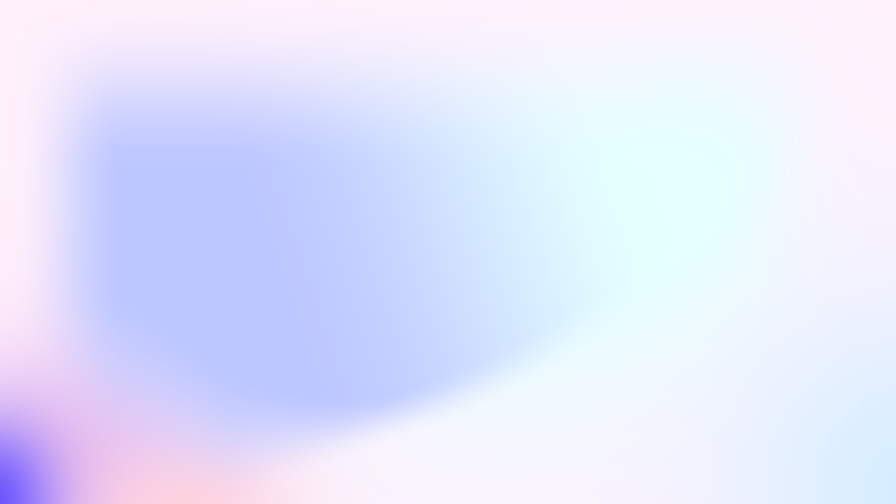
Reproduce this background procedurally as a Shadertoy shader.

```glsl
const vec3 ROSE_WHITE = vec3(1.00, 0.940, 0.985);
const vec3 MIST       = vec3(0.96, 0.965, 1.00);
const vec3 CYAN       = vec3(0.90, 1.00, 1.00);
const vec3 PERIWINKLE = vec3(0.74, 0.78, 1.00);
const vec3 ORCHID     = vec3(0.92, 0.74, 0.93);
const vec3 PEACH      = vec3(1.00, 0.82, 0.86);
const vec3 VIOLET     = vec3(0.38, 0.30, 1.00);
const vec3 SKY        = vec3(0.84, 0.93, 1.00);

// Lower rim of the blue body, in canvas heights
const float RIM_X     = 0.45;
const float RIM_BASE  = 0.125;
const float RIM_CURVE = 0.45;
const float RIM_LEFT  = 0.5;
const float RIM_SOFT  = 0.20;
const float RIM_CRISP = 0.05;
const float HALO_TILT = 0.6;

// Elliptical gaussian glow
float glow(vec2 p, vec2 centre, vec2 radii) {
    vec2 q = (p - centre) / radii;
    return exp(-dot(q, q));
}

vec2 rotate(vec2 v, float angle) {
    float c = cos(angle), s = sin(angle);
    return vec2(c * v.x + s * v.y, c * v.y - s * v.x);
}

// Approximate signed distance above the curved rim
float rimDistance(vec2 p) {
    float right = max(p.x - RIM_X, 0.0);
    float left = max(RIM_X - p.x, 0.0);
    float height = RIM_BASE + RIM_CURVE * right * right + RIM_LEFT * left;
    float slope = 2.0 * RIM_CURVE * right;
    return (p.y - height) / sqrt(1.0 + slope * slope);
}

// Coverage of the blue body, soft on every side
float bodyMask(vec2 p) {
    float softness = mix(RIM_SOFT, RIM_CRISP, smoothstep(0.2, 0.8, p.x));
    float rim = smoothstep(-softness, softness, rimDistance(p));
    float left = smoothstep(0.02, 0.25, p.x);
    float right = 1.0 - smoothstep(1.30, 1.65, p.x);
    float top = 1.0 - smoothstep(0.65, 1.0, p.y);
    return rim * left * right * top;
}

void mainImage(out vec4 fragColor, in vec2 fragCoord) {
    vec2 p = fragCoord / iResolution.y;
    float aspect = iResolution.x / iResolution.y;

    // Pale ground
    vec3 color = mix(ROSE_WHITE, MIST, glow(p, vec2(1.2, 0.4), vec2(0.7, 0.5)));
    color = mix(color, SKY, glow(p, vec2(aspect + 0.04, 0.03), vec2(0.35)));

    // Cyan halo along the rim
    vec2 q = rotate(p - vec2(1.33, 0.54), HALO_TILT);
    float halo = glow(q, vec2(0.0), vec2(0.5, 0.2));
    color = mix(color, CYAN, halo * (1.0 - smoothstep(1.4, 1.72, p.x)));

    // Warm glows at the lower left
    color = mix(color, ORCHID, 0.9 * glow(p, vec2(0.17, 0.09), vec2(0.27, 0.25)));
    color = mix(color, PEACH, 0.9 * glow(p, vec2(0.37, -0.02), vec2(0.19, 0.13)));

    // Body fading from periwinkle to cyan
    float shift = smoothstep(0.5, 1.35, p.x + 0.35 * (p.y - 0.5));
    color = mix(color, mix(PERIWINKLE, CYAN, shift), bodyMask(p));

    // Violet corner
    color = mix(color, VIOLET, 0.95 * glow(p, vec2(-0.02, 0.0), vec2(0.13, 0.16)));

    fragColor = vec4(color, 1.0);
}
```
